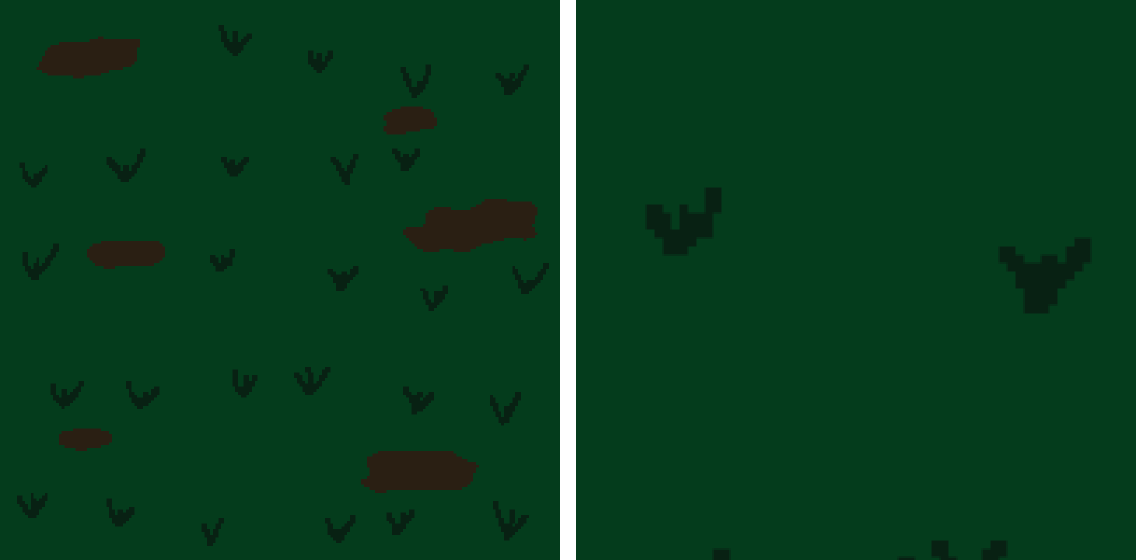
Left: the whole. Right: its middle third, enlarged.
A three.js fragment shader for this texture:

```glsl
varying vec2 vUv;

const vec3 GRASS = vec3(0.016, 0.235, 0.110);
const vec3 BLADE = vec3(0.030, 0.130, 0.075);
const vec3 SOIL = vec3(0.165, 0.122, 0.075);

const float PIXELS = 200.0;            // blocky cells across the canvas
const float EDGE = 0.0005;             // sample offset that smooths cell borders
const vec2 TUFT_GRID = vec2(6.0, 5.0);
const float BLADE_RADIUS = 0.0046;
const float BLADE_BEND = 0.005;
const vec2 TUFT_MARGIN = vec2(0.034, 0.038);
const vec2 PATCH_GRID = vec2(2.0, 3.0);
const int PATCH_COUNT = 6;
const vec2 PATCH_MIN = vec2(0.047, 0.020);
const vec2 PATCH_MAX = vec2(0.130, 0.042);
const vec2 PATCH_NOISE_SCALE = vec2(20.0, 34.0);
const float PATCH_ROUGHNESS = 0.42;

vec2 hash2(vec2 p) {
  vec3 q = fract(p.xyx * vec3(0.1031, 0.1030, 0.0973));
  q += dot(q, q.yzx + 33.33);
  return fract((q.xx + q.yz) * q.zy);
}

float cornerGradient(vec2 corner, vec2 offset) {
  float angle = 6.2832 * hash2(corner + 17.0).x;
  return dot(vec2(cos(angle), sin(angle)), offset);
}

float gradientNoise(vec2 p) {
  vec2 i = floor(p);
  vec2 f = fract(p);
  vec2 u = f * f * (3.0 - 2.0 * f);
  vec2 x = vec2(1.0, 0.0);
  float low = mix(cornerGradient(i, f), cornerGradient(i + x, f - x), u.x);
  float high = mix(cornerGradient(i + x.yx, f - x.yx),
                   cornerGradient(i + 1.0, f - 1.0), u.x);
  return mix(low, high, u.y);
}

// Scaled radius of the nearest soil patch: below 1 is inside
float patchField(vec2 p, vec2 margin) {
  float nearest = 100.0;
  for (int n = 0; n < PATCH_COUNT; n++) {
    float k = float(n);
    vec2 cell = vec2(mod(k, PATCH_GRID.x), floor(k / PATCH_GRID.x));
    vec2 jitter = hash2(cell + 41.0);
    vec2 center = (cell + mix(vec2(0.27, 0.2), vec2(0.73, 0.8), jitter)) / PATCH_GRID;
    vec2 halfSize = mix(PATCH_MIN, PATCH_MAX, fract(k * 0.618)) + margin;
    vec2 d = p - center;
    d.y -= d.x * mix(-0.03, 0.18, hash2(cell + 73.0).x);
    vec2 q = abs(d) / halfSize;
    nearest = min(nearest, pow(dot(q * q, q), 1.0 / 3.0));
  }
  return nearest;
}

// Square-brush distance to a segment
float strokeDistance(vec2 p, vec2 a, vec2 b) {
  vec2 ab = b - a;
  float t = clamp(dot(p - a, ab) / dot(ab, ab), 0.0, 1.0);
  vec2 d = abs(p - a - ab * t);
  return max(d.x, d.y);
}

// Three bent blades fanning from one root, left to right
float tuftDistance(vec2 p, vec2 seed) {
  float size = mix(0.8, 1.15, hash2(seed + 5.0).x);
  float nearest = 1.0;
  for (int n = 0; n < 3; n++) {
    float side = float(n) - 1.0;
    vec2 r = hash2(seed * 3.0 + float(n) * 11.0 + 7.0);
    vec2 s = hash2(seed * 5.0 + float(n) * 13.0 + 2.0) - 0.5;
    vec2 root = vec2(side * 0.002 + s.x * 0.008, abs(s.y) * 0.012);
    float height = mix(0.030, 0.044, abs(side)) + (r.y - 0.5) * 0.024;
    vec2 tip = size * vec2(0.005 + side * 0.025 + (r.x - 0.5) * 0.014, height);
    vec2 bend = mix(root, tip, 0.5) + BLADE_BEND * 2.0 * vec2(s.y, -abs(s.x));
    nearest = min(nearest, strokeDistance(p, root, bend));
    nearest = min(nearest, strokeDistance(p, bend, tip));
  }
  return nearest;
}

vec3 groundColor(vec2 uv) {
  vec2 p = (floor(uv * PIXELS) + 0.5) / PIXELS;

  // Tufts, left out where soil would touch them
  vec2 cell = floor(p * TUFT_GRID);
  vec2 jitter = hash2(cell + 23.0);
  vec2 root = (cell + mix(vec2(0.24, 0.12), vec2(0.72, 0.58), jitter)) / TUFT_GRID;
  float clearGround = step(1.0, patchField(root + vec2(0.004, 0.024), TUFT_MARGIN));
  float blade = clearGround * step(tuftDistance(p - root, cell), BLADE_RADIUS);

  // Ragged soil
  float ragged = PATCH_ROUGHNESS * gradientNoise(p * PATCH_NOISE_SCALE);
  float soil = step(patchField(p, vec2(0.0)) + ragged, 1.0);
  return mix(mix(GRASS, BLADE, blade), SOIL, soil);
}

void main() {
  vec3 color = vec3(0.0);
  for (int n = 0; n < 4; n++) {
    vec2 corner = vec2(mod(float(n), 2.0), floor(float(n) * 0.5)) * 2.0 - 1.0;
    color += 0.25 * groundColor(vUv + corner * EDGE);
  }
  gl_FragColor = vec4(color, 1.0);
}
```
